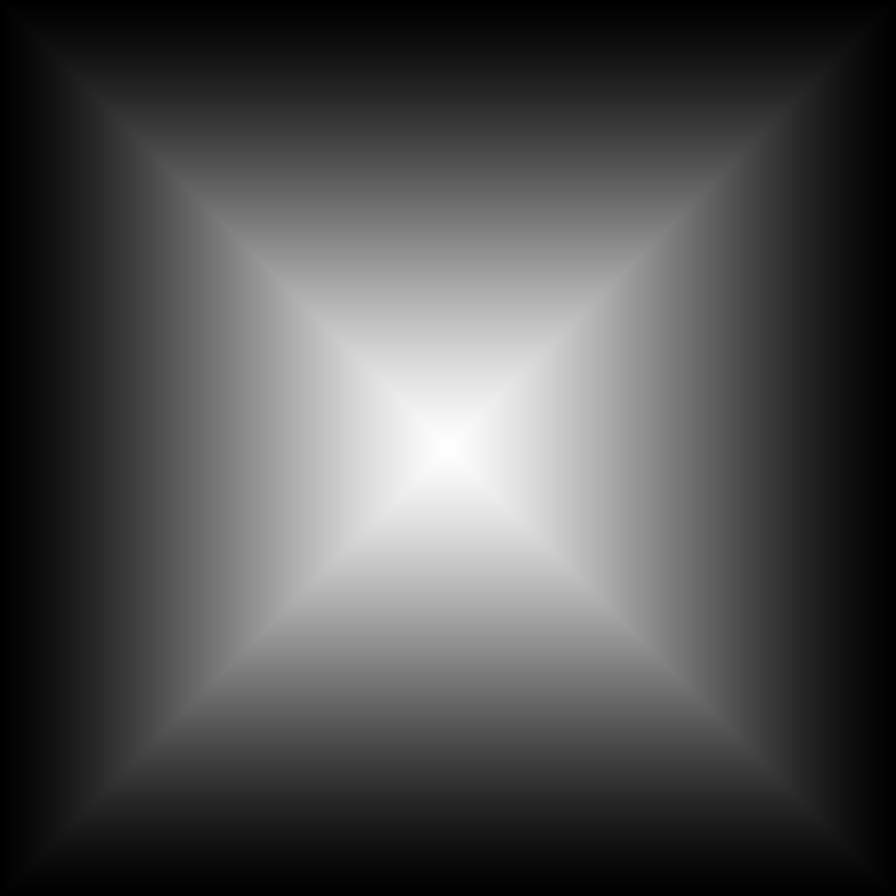
A Shadertoy shader for this texture map:

```glsl
const vec3 EDGE_COLOR = vec3(0.0);
const vec3 PEAK_COLOR = vec3(1.0);
const float PEAK_SLOPE = 0.53;  // falloff rate at the center
const float EDGE_SLOPE = 0.42;  // falloff rate at the border

// Distance in square rings: 0 at the center, 1 at the border
float squareDistance(vec2 uv) {
    vec2 p = abs(2.0 * uv - 1.0);
    return max(p.x, p.y);
}

// Cubic Hermite falloff from 1 to 0 with chosen end slopes
float pyramidFalloff(float d) {
    float ease = d * d * (3.0 - 2.0 * d);
    float peakTerm = PEAK_SLOPE * d * (1.0 - d) * (1.0 - d);
    float edgeTerm = EDGE_SLOPE * d * d * (1.0 - d);
    return 1.0 - ease - peakTerm + edgeTerm;
}

void mainImage(out vec4 fragColor, in vec2 fragCoord) {
    vec2 uv = fragCoord / iResolution.xy;
    float glow = pyramidFalloff(squareDistance(uv));
    fragColor = vec4(mix(EDGE_COLOR, PEAK_COLOR, glow), 1.0);
}
```
